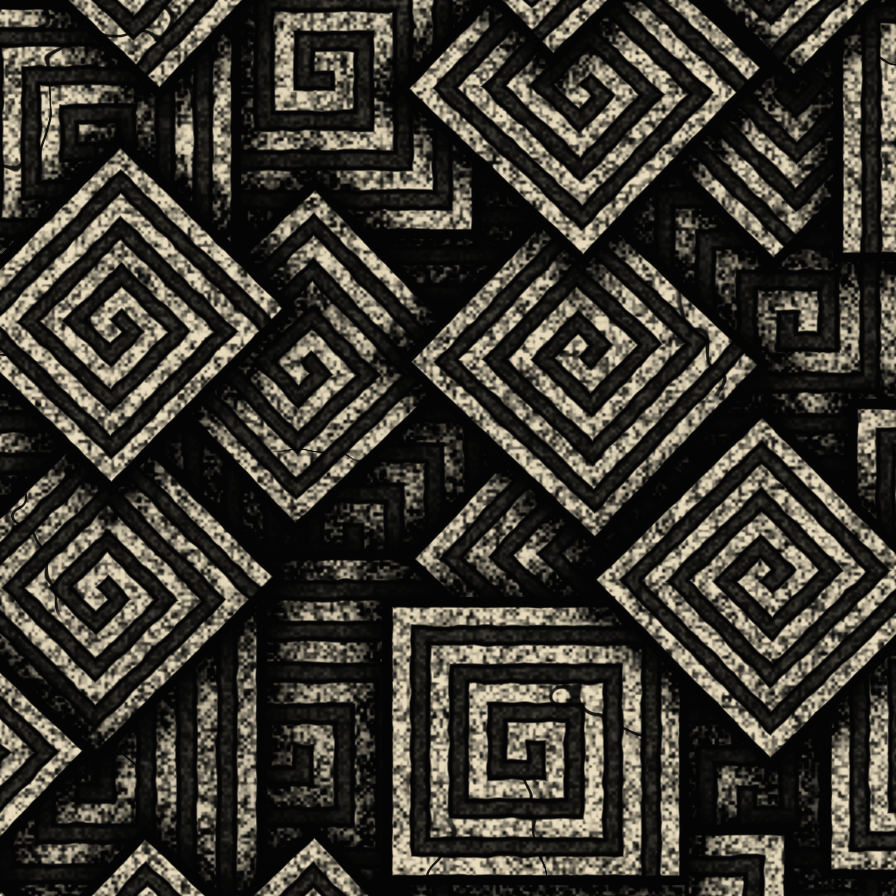
Give the GLSL for this pattern, as a WebGL 2 fragment shader.

```glsl
#version 300 es
precision highp float;

uniform vec2 u_resolution;
out vec4 outColor;

// Palette
const vec3 INK = vec3(0.015, 0.016, 0.015);
const vec3 CREAM = vec3(0.91, 0.86, 0.74);

// Layout, in canvas units
const float CELL = 0.25;
const float JITTER = 0.09;
const float DIAMOND_SHARE = 0.46;
const float DIAMOND_PERIOD = 0.037;
const float SQUARE_PERIOD = 0.043;
const float OUTLINE = 0.011;
const float SHADOW_REACH = 0.05;

// Carving, as fractions of one spiral period
const float HALF_BAND = 0.235;
const float GROOVE_START = 0.345;

// Stone surface
const float WOBBLE = 0.0028;
const float GRAIN_SCALE = 270.0;
const float GRAIN_SPREAD = 0.42;
const float LIT_LEVEL = 0.62;
const float DIM_LEVEL = 0.08;
const float CRACK_WIDTH = 0.016;

struct Tile {
    vec2 local;    // position relative to the spiral centre
    float period;  // distance between spiral arms
    float edge;    // signed distance to the tile border
    float rank;    // higher tiles lie on top
};

float hash(vec2 p) {
    vec3 q = fract(p.xyx * 0.1031);
    q += dot(q, q.yzx + 33.33);
    return fract((q.x + q.y) * q.z);
}

float noise(vec2 p) {
    vec2 i = floor(p), f = fract(p);
    f = f * f * (3.0 - 2.0 * f);
    return mix(mix(hash(i), hash(i + vec2(1, 0)), f.x),
               mix(hash(i + vec2(0, 1)), hash(i + vec2(1, 1)), f.x), f.y);
}

// Tile owned by one grid cell: an upright square or a diamond
Tile cellTile(vec2 uv, vec2 cell) {
    vec2 seed = cell + 57.0;
    vec2 offset = vec2(hash(seed), hash(seed + 31.7)) - 0.5;
    vec2 p = uv - (cell + 0.5) * CELL - offset * JITTER;
    bool diamond = hash(seed + 73.1) < DIAMOND_SHARE;
    float size = hash(seed + 11.3);

    float angle = diamond ? radians(45.0) + 0.07 * offset.x : 0.0;
    float c = cos(angle), s = sin(angle);
    p = mat2(c, -s, s, c) * p;
    if (hash(seed + 19.9) < 0.5) p.x = -p.x;
    if (hash(seed + 43.3) < 0.5) p = p.yx;

    float period = (diamond ? DIAMOND_PERIOD : SQUARE_PERIOD) * (0.97 + 0.13 * size);
    float large = diamond ? 0.0 : step(0.5, size);
    float turns = 3.0 + large;
    vec2 halfSize = period * (turns + HALF_BAND + vec2(0.5, 0.25));
    vec2 d = abs(p - vec2(0.0, 0.25 * period)) - halfSize;
    float rank = hash(seed + 91.7) + (diamond ? 0.5 : -0.4 * large);
    return Tile(p, period, max(d.x, d.y), rank);
}

// Distance from the light arm's middle line, 0 to 0.5 of a period.
// Two half-plane sets of nested squares, shifted by half a period, join up.
float spiralPhase(vec2 p, float period) {
    p /= period;
    float shift = p.y < 0.0 ? 0.5 : 0.0;
    float ring = max(abs(p.x - shift), abs(p.y));
    return abs(fract(ring + shift) - 0.5);
}

void main() {
    float pixel = 1.0 / min(u_resolution.x, u_resolution.y);
    vec2 uv = gl_FragCoord.xy * pixel;
    vec2 home = floor(uv / CELL);

    // Topmost tile, over one wide spiral that fills the gaps
    Tile top = Tile(uv - 0.5, SQUARE_PERIOD, -1.0, -2.0);
    for (int y = -2; y <= 2; y++)
    for (int x = -2; x <= 2; x++) {
        Tile t = cellTile(uv, home + vec2(x, y));
        if (t.edge < OUTLINE && t.rank > top.rank) top = t;
    }

    // Shadows cast by the tiles above
    float shade = mix(0.72, 1.0, smoothstep(-0.4, 0.9, top.rank));
    for (int y = -2; y <= 2; y++)
    for (int x = -2; x <= 2; x++) {
        Tile t = cellTile(uv, home + vec2(x, y));
        if (t.rank > top.rank)
            shade *= smoothstep(OUTLINE - 0.012, OUTLINE + SHADOW_REACH, t.edge);
    }

    // Carved arms and the faint ridge inside each groove
    vec2 wobble = vec2(noise(uv * 70.0), noise(uv * 70.0 + 40.0)) - 0.5;
    float phase = spiralPhase(top.local + wobble * WOBBLE, top.period);
    float soft = (0.0008 + 0.6 * pixel) / top.period;
    float face = 1.0 - smoothstep(-soft, soft, top.edge / top.period);
    float arm = face * (1.0 - smoothstep(HALF_BAND - soft, HALF_BAND + soft, phase));
    float ridge = face * smoothstep(GROOVE_START - soft, GROOVE_START + 2.0 * soft, phase);

    // Speckled stone whose dark grains multiply in shadow
    float grain = mix(noise(uv * GRAIN_SCALE), noise(uv * GRAIN_SCALE * 0.52 + 17.0), 0.35);
    float mottle = 0.14 * (noise(uv * 24.0) - 0.5);
    float level = mix(DIM_LEVEL, LIT_LEVEL, shade) + mottle;
    float stone = smoothstep(grain - GRAIN_SPREAD, grain + GRAIN_SPREAD, level);
    stone *= mix(0.45, 1.0, shade) * smoothstep(0.0, 0.12, shade);

    // Sparse hairline cracks
    float vein = abs(noise(uv * 9.0) + 0.12 * noise(uv * 45.0) - 0.56);
    float cracked = smoothstep(0.6, 0.68, noise(uv * 6.0 + 23.0));
    stone *= 1.0 - 0.9 * cracked * (1.0 - smoothstep(0.3 * CRACK_WIDTH, CRACK_WIDTH, vein));

    float ridgeTone = (0.03 + 0.3 * (1.0 - grain) * (1.0 - grain)) * shade;
    outColor = vec4(mix(INK, CREAM, arm * stone + ridge * ridgeTone), 1.0);
}
```
